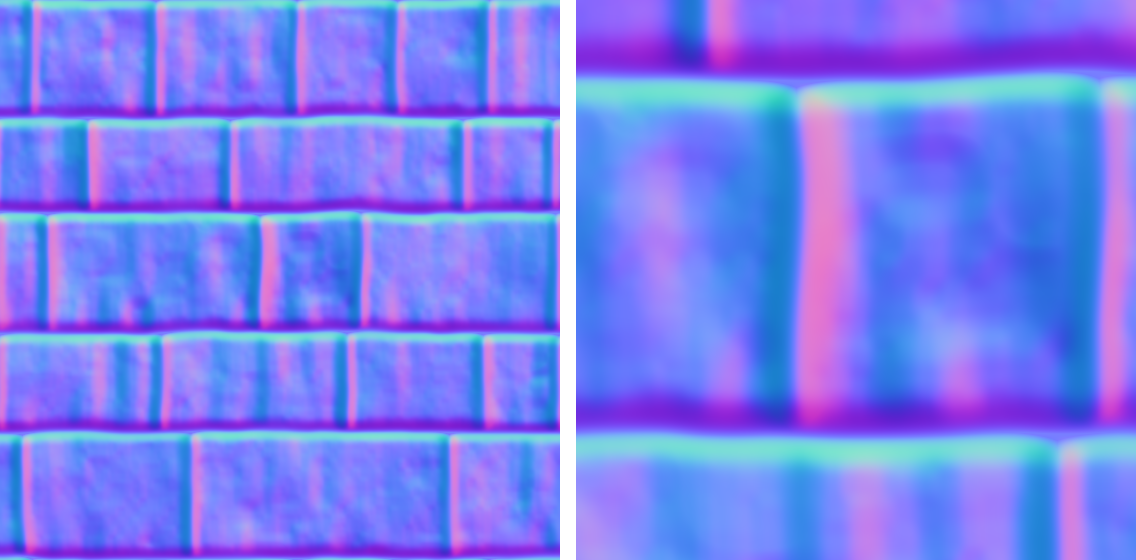
Left: the whole. Right: its middle third, enlarged.
Give the GLSL for this texture map, as a WebGL 2 fragment shader.

```glsl
#version 300 es
precision highp float;

uniform vec2 u_resolution;
out vec4 fragColor;

// Brick layout, bottom row first; short rows repeat their last joint
const int ROWS = 5;
const int JOINTS_PER_ROW = 5;
const float ROW_BASE[5] = float[5](0.004, 0.229, 0.407, 0.621, 0.791);
const float JOINTS[25] = float[25](
  0.042, 0.344, 0.803, 0.803, 0.803,
  0.998, 0.289, 0.622, 0.865, 0.865,
  0.085, 0.465, 0.645, 0.994, 0.994,
  0.159, 0.413, 0.828, 0.988, 0.988,
  0.056, 0.280, 0.531, 0.710, 0.871);

// Bevels as left, right, bottom, top; each peaks one width from its joint
const vec4 BEVEL_SLOPE = vec4(0.95, -0.95, -0.95, 1.05);
const vec4 BEVEL_WIDTH = vec4(0.0085, 0.0105, 0.0105, 0.0085);
const float CORNER_DIP = 0.004;
const float CORNER_REACH = 0.010;

// Surface wear
const vec2 WARP = vec2(0.008, 0.009);
const vec2 FLAT_TILT = vec2(-0.06, -0.01);
const vec2 DOME = vec2(-0.14, 0.20);
const vec2 BRICK_TILT = vec2(0.14, 0.10);
const vec2 SWELL_FREQ = vec2(17.0, 8.0);
const vec2 SWELL_TILT = vec2(0.50, 0.22);
const vec2 STREAK_FREQ = vec2(25.0, 8.0);
const vec2 DENT_FREQ = vec2(30.0, 26.0);
const vec2 GRAIN_FREQ = vec2(75.0, 60.0);
const float STREAK_DEPTH = 0.016;
const float DENT_DEPTH = 0.0045;
const float GRAIN_DEPTH = 0.0008;
const float SLOPE_STEP = 0.003;
const vec2 NO_WRAP = vec2(4096.0);

float hash(vec2 p) {
  vec3 q = fract(p.xyx * 0.1031);
  q += dot(q, q.yzx + 33.33);
  return fract((q.x + q.y) * q.z);
}

// Value noise that repeats after the given number of cells
float noise(vec2 p, vec2 period) {
  vec2 i = floor(p);
  vec2 f = p - i;
  f = f * f * f * (f * (f * 6.0 - 15.0) + 10.0);
  vec2 a = mod(i, period);
  vec2 b = mod(i + 1.0, period);
  return mix(mix(hash(a), hash(vec2(b.x, a.y)), f.x),
             mix(hash(vec2(a.x, b.y)), hash(b), f.x), f.y);
}

float tileNoise(vec2 p, vec2 cells, float seed) {
  return noise(p * cells, cells) * 0.7 + noise(p * cells * 3.0 + seed, cells * 3.0) * 0.3;
}

// Chiselled face: upright streaks, shallow dents and grain
float faceHeight(vec2 p, vec2 seed, float streaks) {
  float worn = smoothstep(0.35, 0.8, noise(p * 14.0 + seed, NO_WRAP));
  return STREAK_DEPTH * streaks * noise(p * STREAK_FREQ + seed, NO_WRAP)
       + DENT_DEPTH * mix(0.7, 1.5, worn) * noise(p * DENT_FREQ + seed.yx, NO_WRAP)
       + GRAIN_DEPTH * noise(p * GRAIN_FREQ + seed, NO_WRAP);
}

void main() {
  vec2 uv = gl_FragCoord.xy / u_resolution;

  // Uneven joints
  vec2 wobble = vec2(tileNoise(uv, vec2(6.0, 9.0), 5.0),
                     tileNoise(uv.yx, vec2(5.0, 8.0), 2.0)) - 0.5;
  vec2 p = uv + WARP * wobble;

  // Enclosing row and brick, with distances to the four sides
  vec4 side = vec4(1.0);
  int row = 0;
  for (int i = 0; i < ROWS; i++) {
    float below = fract(p.y - ROW_BASE[i]);
    if (below < side.z) { side.z = below; row = i; }
    side.w = min(side.w, fract(ROW_BASE[i] - p.y));
  }
  float brick = 0.0;
  for (int j = 0; j < JOINTS_PER_ROW; j++) {
    float joint = JOINTS[row * JOINTS_PER_ROW + j];
    float along = fract(p.x - joint);
    if (along < side.x) { side.x = along; brick = float(j); }
    side.y = min(side.y, fract(joint - p.x));
  }
  vec2 id = vec2(brick, float(row));
  vec2 random = vec2(hash(id + 3.0), hash(id + 41.0));
  vec2 seed = floor(random * 300.0) + 20.0;
  vec2 size = side.xz + side.yw;
  vec2 inBrick = side.xz / size - 0.5;
  vec2 nearest = min(side.xz, side.yw);

  // Bevels, varied in strength and rounded at the top corners
  vec4 d = side;
  d.w = max(d.w - CORNER_DIP * exp(-nearest.x / CORNER_REACH), 0.0);
  vec4 ratio = d / BEVEL_WIDTH;
  vec4 bevel = BEVEL_SLOPE * ratio * exp(0.5 - 0.5 * ratio * ratio);
  bevel.xy *= smoothstep(0.0, 0.014, nearest.y);
  bevel.xy *= mix(0.75, 1.2, noise(uv * vec2(20.0, 12.0), vec2(20.0, 12.0)));
  bevel.zw *= mix(0.75, 1.2, noise(uv * vec2(12.0, 24.0), vec2(12.0, 24.0)));
  bevel.w *= mix(0.7, 1.0, smoothstep(0.0, 0.015, nearest.x));

  // Face relief over broad swells
  float streaks = mix(0.5, 1.4, hash(id + 17.0));
  float h = faceHeight(side.xz, seed, streaks);
  vec2 relief = vec2(faceHeight(side.xz + vec2(SLOPE_STEP, 0.0), seed, streaks),
                     faceHeight(side.xz + vec2(0.0, SLOPE_STEP), seed, streaks)) - h;
  vec2 swell = vec2(noise(side.xz * SWELL_FREQ + seed.yx, NO_WRAP),
                    noise(side.xz * SWELL_FREQ.yx + seed + 9.0, NO_WRAP)) - 0.5;
  relief = relief / SLOPE_STEP + DOME * inBrick;
  relief += SWELL_TILT * swell + BRICK_TILT * (random - 0.5);
  relief *= smoothstep(0.0, 0.022, min(nearest.x, nearest.y));

  // Slope encoded as a tangent-space normal
  vec2 slope = FLAT_TILT + relief + bevel.xz + bevel.yw;
  vec3 normal = normalize(vec3(slope, 1.0));
  fragColor = vec4(normal * 0.5 + 0.5, 1.0);
}
```
